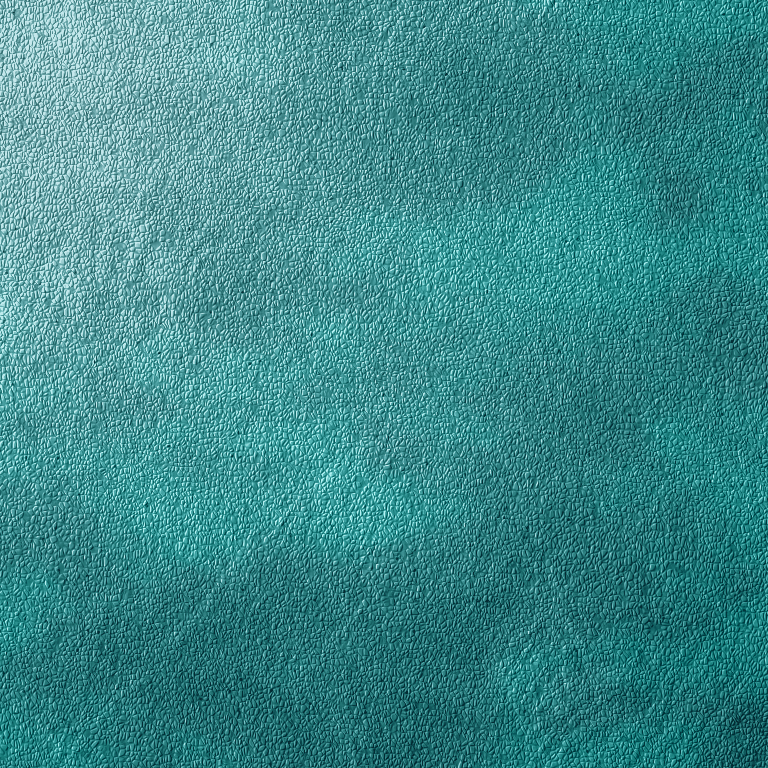
Reproduce this texture procedurally as a WebGL 2 fragment shader.

```glsl
#version 300 es
precision highp float;
// Draws worn teal leather: fine crisp grain, thin crease bundles, mottled stains and a light at upper left.

uniform vec2 u_resolution;
out vec4 fragColor;

const vec3 SHADOW = vec3(0.01, 0.17, 0.20);
const vec3 DEEP   = vec3(0.05, 0.31, 0.33);
const vec3 TEAL   = vec3(0.12, 0.44, 0.44);
const vec3 BODY   = vec3(0.23, 0.55, 0.56);
const vec3 BRIGHT = vec3(0.37, 0.69, 0.70);
const vec3 SHEEN  = vec3(0.74, 0.91, 0.92);
const vec3 STAIN  = vec3(-0.04, 0.04, 0.03);   // shift toward saturated cyan

const vec2  GRAIN_DENSITY = vec2(205.0, 135.0); // cells across and up
const vec2  LIGHT_DIR     = vec2(-0.85, 0.53);
const float RELIEF_STEP   = 0.0019;
const float RELIEF_GAIN   = 0.33;
const float CREVICE_DEPTH = 0.12;
const float SPECKLE       = 0.13;
const float CREASE_WIDTH  = 0.065;
const float CREASE_HEIGHT = 1.2;
const vec2  GLOW_CENTER   = vec2(0.06, 0.88);
const float GLOW_RADIUS   = 0.36;
const float BASE_TONE     = 0.575;

// Integer hash giving two values in 0..1
vec2 hash2(vec2 cell) {
    uvec2 v = uvec2(ivec2(cell)) * 1664525u + 1013904223u;
    v.x += v.y * 1664525u;
    v.y += v.x * 1664525u;
    v ^= v >> 16u;
    v.x += v.y * 1664525u;
    v.y += v.x * 1664525u;
    v ^= v >> 16u;
    return vec2(v & 65535u) / 65535.0;
}

float noise(vec2 p) {
    vec2 i = floor(p), f = fract(p);
    f = f * f * (3.0 - 2.0 * f);
    float low  = mix(hash2(i).x, hash2(i + vec2(1, 0)).x, f.x);
    float high = mix(hash2(i + vec2(0, 1)).x, hash2(i + vec2(1, 1)).x, f.x);
    return mix(low, high, f.y);
}

float fbm(vec2 p) {
    float sum = 0.0, weight = 0.45;
    for (int i = 0; i < 6; i++) {
        sum += weight * noise(p);
        p = mat2(1.6, 1.2, -1.2, 1.6) * p + 7.3;
        weight *= 0.56;
    }
    return sum / 0.99;
}

// Rounded pebbles: distance between the nearest and second nearest cell points
float pebbles(vec2 p) {
    vec2 i = floor(p), f = fract(p);
    float nearest = 8.0, second = 8.0;
    for (int y = -1; y <= 1; y++)
    for (int x = -1; x <= 1; x++) {
        vec2 cell = vec2(x, y);
        float d = length(cell + hash2(i + cell) - f);
        second = min(second, max(nearest, d));
        nearest = min(nearest, d);
    }
    return smoothstep(0.0, 0.5, second - nearest);
}

// Bundle of parallel wrinkles along a direction: x = height, y = envelope
vec2 creases(vec2 p, vec2 along, float seed) {
    vec2 q = vec2(dot(p, vec2(along.y, -along.x)), dot(p, along));
    q.x += 0.06 * (noise(p * 7.0 + seed) - 0.5) + 0.014 * noise(p * 26.0 + seed);
    float path = (noise(q * vec2(5.5, 1.2) + seed) - 0.5) / CREASE_WIDTH;
    float envelope = exp(-path * path) * smoothstep(0.2, 0.65, noise(p * 5.0 + seed * 2.0));
    float wrinkle = noise(q * vec2(140.0, 26.0) + seed) - 0.5;
    return vec2(wrinkle * envelope, envelope);
}

// Leather surface: x = height, y = amount of creasing
vec2 surface(vec2 p) {
    vec2 bend = vec2(noise(p * 9.0), noise(p * 9.0 + 31.0)) - 0.5;
    vec2 jitter = vec2(noise(p * 110.0), noise(p * 110.0 + 57.0)) - 0.5;
    vec2 fold = creases(p, normalize(vec2(-0.36, 0.93)), 11.0)
              + creases(p, normalize(vec2(0.55, 0.83)), 47.0);
    vec2 q = (p + 0.016 * bend + 0.004 * jitter) * GRAIN_DENSITY;
    float swell = 0.4 * noise(q * vec2(0.6, 0.4)) + 0.7 * noise(q * vec2(1.35, 0.85) + 19.0) - 0.55;
    return vec2(pebbles(q) + swell + CREASE_HEIGHT * fold.x, fold.y);
}

// Colour ramp from crevice to highlight
vec3 leatherRamp(float tone) {
    float t = clamp(tone, 0.0, 1.0) * 5.0;
    vec3 c = mix(SHADOW, DEEP, clamp(t, 0.0, 1.0));
    c = mix(c, TEAL, clamp(t - 1.0, 0.0, 1.0));
    c = mix(c, BODY, clamp(t - 2.0, 0.0, 1.0));
    c = mix(c, BRIGHT, clamp(t - 3.0, 0.0, 1.0));
    return mix(c, SHEEN, clamp(t - 4.0, 0.0, 1.0));
}

void main() {
    vec2 uv = gl_FragCoord.xy / u_resolution;
    vec2 p = gl_FragCoord.xy / u_resolution.y;

    // Broad light and stains
    vec2 offset = (uv - GLOW_CENTER) / GLOW_RADIUS;
    float glow = exp(-dot(offset, offset));
    float stain = fbm(p * vec2(4.0, 6.0) + 3.0) - 0.5;
    float tone = BASE_TONE + 0.27 * glow + 0.34 * stain;
    tone -= 0.17 * smoothstep(0.5, 0.0, uv.y) + 0.15 * smoothstep(0.5, 1.0, uv.x);

    // Directional relief of grain and creases
    vec2 here = surface(p);
    float relief = here.x - surface(p + LIGHT_DIR * RELIEF_STEP).x;
    tone += RELIEF_GAIN * relief - CREVICE_DEPTH * (0.6 - here.x) + 0.05 * here.y;
    tone += SPECKLE * (noise(p * vec2(380.0, 300.0)) - 0.5);

    // Sparse dark pits
    vec2 pitCell = floor(p * 75.0), pitSeed = hash2(pitCell + 200.0);
    float pit = length(fract(p * 75.0) - 0.25 - 0.5 * pitSeed);
    tone -= 0.35 * step(0.95, hash2(pitCell + 500.0).x) * smoothstep(0.2, 0.08, pit);

    // Greyer under the glow, more saturated in the stains
    vec3 color = leatherRamp(tone) + STAIN * smoothstep(-0.05, 0.2, stain) * (1.0 - glow);
    float grey = dot(color, vec3(0.3, 0.5, 0.2));
    color = mix(color, vec3(grey) + vec3(-0.04, 0.05, 0.07), 0.4 * glow);
    fragColor = vec4(clamp(color, 0.0, 1.0), 1.0);
}
```
